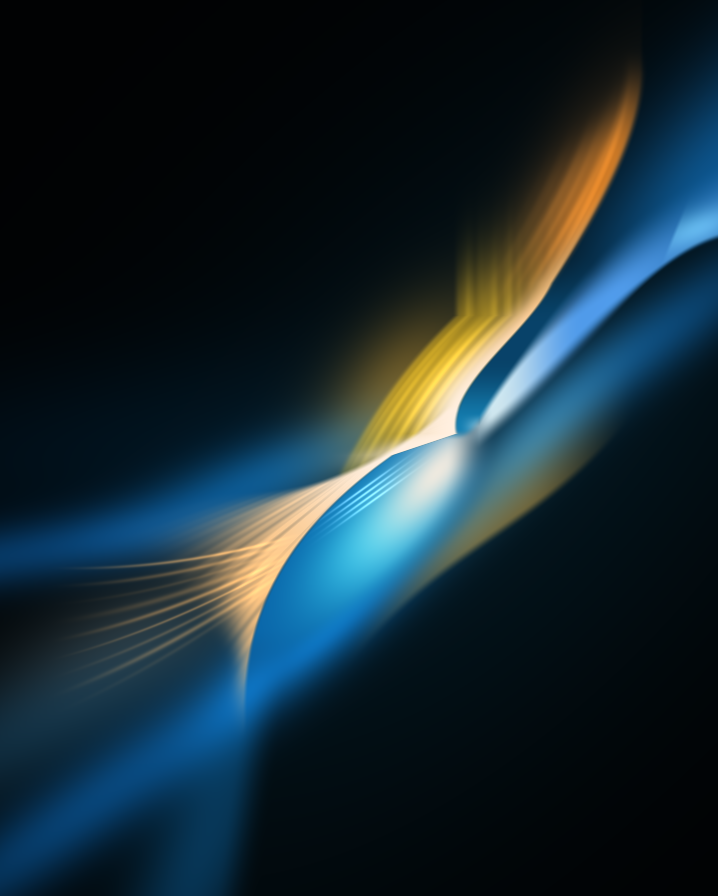
This background is drawn by a WebGL 2 fragment shader. Its source:

```glsl
#version 300 es
precision highp float;
// Silky light ribbons crossing a dark teal field along a rising diagonal.
// Rotated glows build the haze, cubic curves cut the crisp folds, and
// stretched gradient noise adds streaks. The canvas height is 1 unit.

#define STREAKS .45
#define RAYS 9
#define GLINTS 4
#define CRISP .003
#define PEACH vec3(.98, .76, .5)
#define CREAM vec3(1, .94, .88)
#define GOLD vec3(.9, .73, .15)
#define ORANGE vec3(1, .59, .18)
#define DEEP_BLUE vec3(.03, .38, .65)
#define CYAN vec3(.18, .79, .94)
#define SKY vec3(.33, .63, .95)

uniform vec2 u_resolution;
out vec4 outColor;
vec2 p; // current position

float hash(float n) { return fract(sin(n * 127.1) * 437.58); }

// Gradient noise: one corner's contribution, then the blend.
float corner(vec2 cell, vec2 f) {
  float a = 6.2832 * hash(dot(cell, vec2(1, 57.3)));
  return dot(vec2(cos(a), sin(a)), f);
}
float noise(float x, float y) {
  vec2 v = vec2(x, y), i = floor(v), f = v - i, e = vec2(1, 0);
  vec2 w = f * f * (3. - 2. * f);
  return mix(mix(corner(i, f), corner(i + e, f - e), w.x),
    mix(corner(i + e.yx, f - e.yx), corner(i + 1., f - 1.), w.x), w.y);
}

// Cubic through four evenly spaced values from lo to hi.
float curve(float v, float lo, float hi, vec4 k) {
  float u = 3. * clamp((v - lo) / (hi - lo), 0., 1.), a = u - 1., b = u - 2., c = u - 3.;
  return dot(k, vec4(-a * b * c / 6., u * b * c / 2., -u * a * c / 2., u * a * b / 6.));
}
float edge(float d, float soft) { return smoothstep(-soft, soft, d); }
float fall(float lo, float hi, float v) { return 1. - smoothstep(lo, hi, v); }
float bell(float d) { return exp(-d * d); }
float glow(float x, float y, float angle, float along, float across) {
  vec2 q = p - vec2(x, y);
  float c = cos(angle), s = sin(angle);
  return bell((c * q.x + s * q.y) / along) * bell((c * q.y - s * q.x) / across);
}

// Main fold: x position of the crease at height y.
float spine(float y) {
  float lower = curve(y, .219, .492, vec4(.273, .289, .339, .4375));
  float middle = curve(y, .516, .684, vec4(.509, .526, .574, .615));
  float upper = curve(y, .684, .918, vec4(.615, .661, .697, .715));
  return y > .684 ? upper : mix(lower, middle, clamp((y - .492) / .024, 0., 1.));
}

// Dark field, hazy beams and the gold underside.
vec3 haze(float ribbonLow) {
  vec3 c = vec3(.002, .008, .012);
  c += vec3(.01, .075, .105) * glow(.52, .48, .8, .6, .29);
  c += vec3(.04, .28, .48) * glow(.8, .8, .9, .22, .085) * edge(p.y - ribbonLow, .006);
  c += vec3(.02, .18, .33) * bell((p.y - .378 - .17 * p.x) / .035) * fall(.1, .4, p.x);
  c += vec3(.03, .24, .4) * glow(.3, .47, .35, .16, .04);
  c += vec3(0, .04, .07) * glow(.1, .5, .1, .4, .1);
  c += vec3(.02, .22, .4) * glow(.12, .115, .62, .3, .045);
  c += vec3(.03, .34, .58) * glow(.378, .316, .72, .14, .035);
  c += vec3(.02, .17, .28) * glow(.23, .06, 1.2, .25, .06) * edge(.265 + .13 * p.y - p.x, .025);
  c += vec3(.05, .14, .2) * glow(.04, .19, .45, .25, .06);
  c += vec3(.13, .12, .11) * glow(.16, .3, .4, .16, .06);
  c += vec3(.03, .2, .35) * glow(.73, .622, .65, .2, .04);
  c += vec3(.16, .28, .32) * glow(.586, .5, .8, .13, .035);
  float under = p.y - curve(p.x, .378, .71, vec4(.245, .358, .4375, .544));
  float span = smoothstep(.38, .54, p.x) * fall(.58, .71, p.x);
  return c + vec3(.4, .27, .06) * edge(under, .007) * bell(under / .055) * span;
}

void main() {
  p = gl_FragCoord.xy / u_resolution * vec2(.8, 1);
  float x = p.x, y = p.y, d = spine(y) - x, left = edge(d, CRISP), right = 1. - left;
  float low = curve(x, .534, .8, vec4(.512, .594, .681, .736));
  vec3 col = haze(low);

  // Gold veil and orange plume left of the fold.
  float veil = x - curve(y, .473, .648, vec4(.38, .414, .456, .51));
  col += left * vec3(.42, .27, .03) * glow(.443, .564, .9, .11, .06);
  col += left * vec3(.22, .11, .01) * glow(.63, .77, 1.1, .15, .05);
  col = mix(col, GOLD * (1. + STREAKS * noise(veil * 130., y * 4.)),
    edge(veil, .006) * glow(.488, .577, .85, .13, .06) * left);
  float plume = smoothstep(.63, .78, y) * fall(.82, .95, y) * edge(d, .007);
  plume *= bell(d / mix(.045, .018, smoothstep(.78, .93, y)));
  col = mix(col, ORANGE * (1. + STREAKS * noise(d * 110., y * 3.)), plume);

  // Pale fan on the left and the ridge that climbs out of it.
  float top = curve(x, .18, .5, vec4(.418, .441, .475, .544));
  vec2 ray = p - vec2(.43, .5);
  float r = length(ray), fibre = noise(atan(ray.y, -ray.x) * 36., r * 4.);
  float fan = bell(d / mix(.012, .105, smoothstep(.25, .44, y))) * smoothstep(.17, .34, y);
  fan *= edge(top - y, mix(.022, .004, smoothstep(.2, .36, x)));
  fan *= 1. + STREAKS * fibre * smoothstep(.03, .15, r);
  col = mix(col, mix(PEACH, CREAM, bell(r / .12)), min(fan, 1.) * left);
  float ridge = bell(d / mix(.036, .014, smoothstep(.56, .72, y)));
  ridge *= smoothstep(.47, .51, y) * fall(.64, .8, y) * left;
  col = mix(col, mix(CREAM, PEACH, smoothstep(.54, .7, y)), ridge);

  // Fine amber rays spreading from the fan.
  float reach = .3 - x, fade = smoothstep(.05, .22, x) * fall(.25, .34, x) * left;
  for (int i = 0; i < RAYS; i++) {
    float n = float(i), k = n * .45 - 1.6;
    float path = .366 + .014 * k - (.52 - .13 * k) * reach + .6 * reach * reach;
    float line = bell((y - path) / (.0015 + .002 * hash(n + 3.)));
    col += vec3(.55, .34, .12) * line * fade * (.15 + .7 * hash(n));
  }

  // Luminous blue lens right of the fold, with pale glints.
  float rim = curve(y, .232, .486, vec4(.289, .391, .488, .527)) - x;
  vec3 lens = mix(DEEP_BLUE, CYAN, glow(.428, .408, .8, .11, .05));
  lens = mix(lens, CREAM, .92 * glow(.488, .474, .85, .095, .033));
  col = mix(col, lens, right * edge(rim, .03) * smoothstep(.21, .3, y) * fall(.51, .54, y));
  float shine = .4 * right * glow(.405, .452, .65, .04, .03);
  for (int i = 0; i < GLINTS; i++)
    col += CREAM * shine * bell((y - .163 - .72 * x + .007 * float(i)) / .0016);

  // Shadowed inner leaf, then the sky ribbon with its curled tip.
  float leaf = curve(y, .512, .6875, vec4(.517, .569, .609, .658)) - x;
  leaf = right * edge(leaf, .007) * edge(y - .515, .007) * fall(.64, .72, y);
  col = mix(col, mix(vec3(.08, .5, .7), vec3(.03, .26, .41), smoothstep(.52, .6, y)), leaf);
  float high = curve(x, .534, .8, vec4(.531, .646, .724, .785));
  float ribbon = edge(y - low, mix(.014, .004, smoothstep(.64, .75, x)));
  ribbon *= edge(high - y, mix(.008, .035, smoothstep(.56, .72, x)));
  ribbon *= smoothstep(.51, .55, x) * mix(.95, .6, smoothstep(.68, .78, x));
  col = mix(col, mix(vec3(.85, .94, .97), SKY, smoothstep(.55, .65, x)), ribbon);
  float curl = edge(x - .456 - .4 * y, CRISP) * edge(y - low, CRISP);
  col += vec3(.18, .22, .16) * curl * glow(.775, .745, .35, .05, .018);
  outColor = vec4(clamp(col, 0., 1.), 1);
}
```
